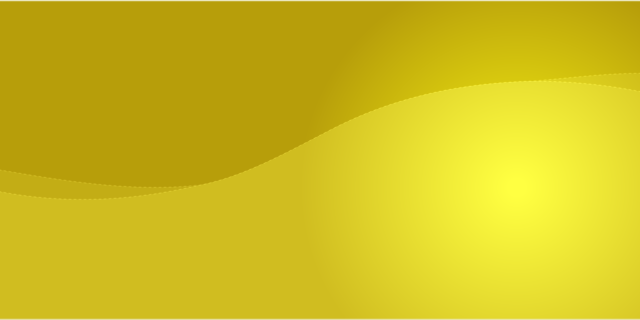
Write a WebGL 1 fragment shader that draws this background.

```glsl
precision highp float;
// Golden backdrop: a dark upper field and a bright lower field split by two
// crossing wave edges, both lit by one round glow on the right.
// Each wave is a chain of cubic Hermite spans; the overlap slivers blend evenly.

uniform vec2 u_resolution;

const vec2 GLOW_CENTER = vec2(1.615, 0.414);
const float GLOW_RADIUS = 0.68;
const vec3 DARK_GOLD = vec3(0.718, 0.620, 0.040);
const vec3 DARK_GLOW = vec3(0.970, 0.950, 0.070);
const vec3 LIGHT_GOLD = vec3(0.815, 0.740, 0.125);
const vec3 LIGHT_GLOW = vec3(1.000, 1.000, 0.255);
const vec3 RIM_CREAM = vec3(0.930, 0.915, 0.780);
const vec3 SEAM_LIGHT = vec3(0.060, 0.065, 0.060);
const float SEAM_WIDTH = 0.004;
const float SEAM_DOTS = 64.0;

// Knots shared by both waves, as (x, height), with slopes of the joint part
const vec2 VALLEY = vec2(0.625, 0.422);
const vec2 MIDDLE = vec2(1.0417, 0.599);
const vec2 CREST = vec2(1.6667, 0.747);
const float VALLEY_SLOPE = 0.19;
const float MIDDLE_SLOPE = 0.51;
const float CREST_SLOPE = 0.03;

// Cubic from point a to point b with the given end slopes
float hermite(float x, vec2 a, vec2 b, float slopeA, float slopeB) {
  float span = b.x - a.x;
  float t = clamp((x - a.x) / span, 0.0, 1.0);
  float s = 1.0 - t;
  return mix(a.y, b.y, t * t * (3.0 - 2.0 * t))
       + span * t * s * (slopeA * s - slopeB * t);
}

// Wave height; left and right hold (height, slope) at the canvas sides,
// the other slopes steer where the two waves part
float wave(float x, vec2 left, float partLeft, float partRight, vec2 right) {
  if (x < VALLEY.x)
    return hermite(x, vec2(0.0, left.x), VALLEY, left.y, partLeft);
  if (x < MIDDLE.x)
    return hermite(x, VALLEY, MIDDLE, VALLEY_SLOPE, MIDDLE_SLOPE);
  if (x < CREST.x)
    return hermite(x, MIDDLE, CREST, MIDDLE_SLOPE, CREST_SLOPE);
  return hermite(x, CREST, vec2(2.0, right.x), partRight, right.y);
}

// Coverage below an edge, smoothed over one pixel
float below(float y, float edge, float pixel) {
  return clamp((edge - y) / pixel + 0.5, 0.0, 1.0);
}

// Thin line of the given half width around an edge
float seam(float y, float edge, float halfWidth) {
  return 1.0 - smoothstep(0.0, halfWidth, abs(y - edge));
}

void main() {
  // Canvas spans 2 by 1 units
  vec2 p = gl_FragCoord.xy / u_resolution * vec2(2.0, 1.0);
  float pixel = 1.0 / u_resolution.y;

  // Radial light on each field, a little fuller on the lower one
  float glow = clamp(1.0 - distance(p, GLOW_CENTER) / GLOW_RADIUS, 0.0, 1.0);
  vec3 upper = mix(DARK_GOLD, DARK_GLOW, glow);
  vec3 lower = mix(LIGHT_GOLD, LIGHT_GLOW, min(1.04 * glow, 1.0));

  // Two wave layers, each adding half of the bright field
  float falling = wave(p.x, vec2(0.469, -0.17), 0.11, -0.01, vec2(0.714, -0.20));
  float rising = wave(p.x, vec2(0.401, -0.19), 0.24, 0.08, vec2(0.771, 0.0));
  float cover = 0.5 * (below(p.y, falling, pixel) + below(p.y, rising, pixel));
  vec3 color = mix(upper, lower, cover);

  // Dotted bright seam along the wave edges
  float dots = 0.5 + 0.5 * cos(6.2832 * SEAM_DOTS * p.x);
  float seams = max(seam(p.y, falling, SEAM_WIDTH), seam(p.y, rising, SEAM_WIDTH));
  color += SEAM_LIGHT * seams * dots;

  // Pale hairlines, stronger at the top
  float topRim = below(1.0 - p.y, 0.0039, pixel);
  float bottomRim = below(p.y, 0.0039, pixel);
  color = mix(color, RIM_CREAM, max(0.95 * topRim, 0.75 * bottomRim));

  gl_FragColor = vec4(color, 1.0);
}
```
